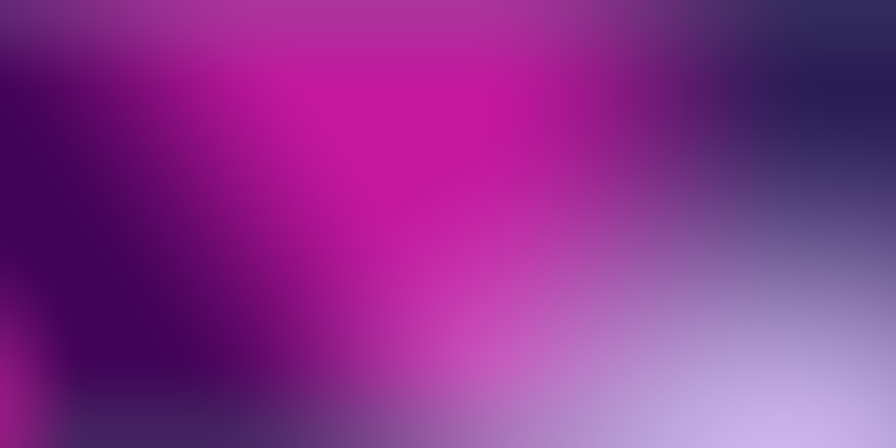
Give the GLSL for this background, as a WebGL 2 fragment shader.

```glsl
#version 300 es
precision highp float;

uniform vec2 u_resolution;
out vec4 fragColor;

// Soft elliptical glow: 1 at the centre, 0 at the rim
float glow(vec2 p, vec2 centre, vec2 radii) {
    return 1.0 - smoothstep(0.0, 1.0, length((p - centre) / radii));
}

void main() {
    // Height runs 0..1, width 0..2 on a two-to-one canvas
    vec2 uv = gl_FragCoord.xy / u_resolution;
    vec2 p = uv * vec2(2.0, 1.0);

    // Deep violet giving way to magenta along a diagonal
    float diagonal = dot(p, vec2(0.84, 0.55));
    vec3 color = mix(vec3(0.25, 0.01, 0.34), vec3(0.77, 0.09, 0.62),
                     smoothstep(0.38, 1.05, diagonal));

    // Pale haze along the top and bottom edges
    color = mix(color, vec3(0.50, 0.40, 0.60), 0.35 * smoothstep(0.78, 1.0, p.y));
    color = mix(color, vec3(0.28, 0.29, 0.42), 0.48 * (1.0 - smoothstep(0.0, 0.22, p.y)));

    // Pink glow in the lower left corner
    color = mix(color, vec3(0.60, 0.10, 0.52), glow(p, vec2(-0.03, 0.08), vec2(0.24, 0.42)));

    // Navy shade on the right, slightly lighter at the top
    vec3 navy = mix(vec3(0.16, 0.11, 0.33), vec3(0.20, 0.17, 0.36), smoothstep(0.8, 1.0, p.y));
    color = mix(color, navy, smoothstep(1.04, 1.85, p.x));

    // Lavender light rising from the lower right
    color = mix(color, vec3(0.80, 0.71, 0.92), glow(p, vec2(1.745, -0.03), vec2(1.30, 0.86)));

    fragColor = vec4(color, 1.0);
}
```
